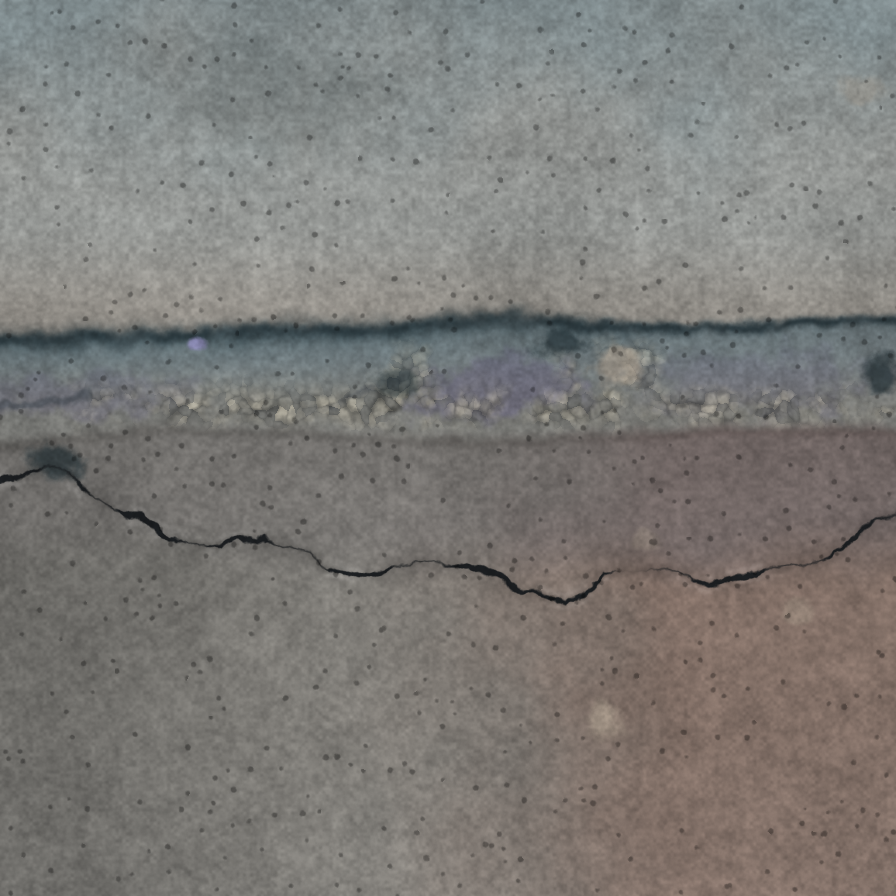
Write a Shadertoy shader that draws this texture.

```glsl
#define GRAIN 0.13
#define MOTTLE 0.17
#define PIT_DARKNESS 0.3
#define CRACK_WIDTH 0.0027
#define LEDGE_Y 0.634
#define BAND_BOTTOM 0.519
#define PEBBLE_SCALE 85.0
#define SHADOW vec3(0.13, 0.18, 0.20)
#define VIOLET vec3(0.43, 0.42, 0.49)

float hash(vec2 p) {
    return fract(sin(dot(p, vec2(127.1, 311.7))) * 43758.5);
}

float noise(vec2 p) {
    vec2 i = floor(p), f = fract(p);
    f = f * f * (3.0 - 2.0 * f);
    return mix(mix(hash(i), hash(i + vec2(1, 0)), f.x),
               mix(hash(i + vec2(0, 1)), hash(i + 1.0), f.x), f.y);
}

// Layered noise centred on zero
float fbm(vec2 p) {
    float sum = -0.48, amp = 0.5;
    for (int i = 0; i < 5; i++) {
        sum += amp * noise(p);
        p = mat2(1.6, 1.2, -1.2, 1.6) * p + 7.3;
        amp *= 0.5;
    }
    return sum;
}

// Soft ellipse with a ragged outline
float blob(vec2 p, float x, float y, float rx, float ry) {
    vec2 q = (p - vec2(x, y)) / vec2(rx, ry);
    return 1.0 - smoothstep(0.55, 1.2, length(q) + 1.3 * fbm(p * 45.0 + x * 30.0));
}

float bump(float x, float center, float width) {
    float d = (x - center) / width;
    return exp(-d * d);
}

float segment(vec2 p, vec2 a, vec2 b) {
    vec2 pa = p - a, ba = b - a;
    return length(pa - ba * clamp(dot(pa, ba) / dot(ba, ba), 0.0, 1.0));
}

float crackDistance(vec2 p) {
    vec2 path[18] = vec2[18](
        vec2(-.01, .462), vec2(.06, .477), vec2(.117, .443), vec2(.19, .401), vec2(.247, .393),
        vec2(.293, .402), vec2(.341, .385), vec2(.365, .366), vec2(.417, .362),
        vec2(.5, .374), vec2(.553, .359), vec2(.632, .323), vec2(.67, .359),
        vec2(.73, .364), vec2(.794, .349), vec2(.846, .366), vec2(.911, .372), vec2(1.01, .438));
    float d = 1.0;
    for (int i = 0; i < 17; i++) d = min(d, segment(p, path[i], path[i + 1]));
    return d;
}

// Distance to the nearest pebble centre and its random id
vec2 pebbles(vec2 p) {
    vec2 best = vec2(9, 0);
    for (int k = 0; k < 9; k++) {
        vec2 c = floor(p) + vec2(k % 3 - 1, k / 3 - 1);
        float d = length(c + vec2(hash(c), hash(c + 19.7)) - p);
        if (d < best.x) best = vec2(d, hash(c + 41.3));
    }
    return best;
}

void mainImage(out vec4 fragColor, in vec2 fragCoord) {
    vec2 p = fragCoord / iResolution.xy;
    float px = 1.0 / iResolution.y;
    float broad = fbm(p * 5.0), medium = fbm(p * 24.0 + 11.0), fine = fbm(p * 115.0 + 31.0);
    vec2 warp = vec2(fbm(p * 38.0 + 3.0), fbm(p * 38.0 + 57.0));
    vec2 q = p + 0.022 * warp;

    // Upper slab, cool at the top and warm beside the ledge
    vec3 upper = mix(vec3(.565, .55, .525), vec3(.575, .585, .575), smoothstep(.64, .76, p.y));
    upper = mix(upper, vec3(.485, .53, .54), smoothstep(.8, 1.02, p.y + 0.25 * broad));
    upper -= 0.05 * blob(p, .3, .89, .13, .07);

    // Lower slab, grey on the left and rusty on the right
    vec3 lower = mix(vec3(.425, .42, .405), vec3(.495, .485, .465), bump(p.x, .48, .28));
    float rust = smoothstep(.4, .8, p.x + 0.3 * broad + 0.15 * (0.3 - p.y));
    lower = mix(lower, vec3(.495, .425, .39), rust) + 0.025 * (1.0 - smoothstep(0.0, .25, p.y));
    vec3 shelf = mix(vec3(.445, .435, .425), vec3(.415, .385, .385), rust);
    lower = mix(lower, shelf, 0.75 * smoothstep(.35, .43, p.y + 0.1 * broad));

    // Gravelly band with violet patches and dark seams
    vec3 band = mix(vec3(.49, .49, .475), vec3(.46, .49, .5), smoothstep(.54, .61, p.y));
    float violet = blob(p, .55, .567, .1, .038) + 0.6 * blob(p, .1, .56, .14, .027)
                 + 0.5 * blob(p, .85, .57, .14, .04);
    band = mix(band, VIOLET, min(0.8 * violet, 1.0));
    float seam = min(segment(q, vec2(.36, .538), vec2(.45, .582)),
                     segment(q, vec2(-.01, .543), vec2(.1, .558)));
    band = mix(band, vec3(.27, .29, .32), 0.65 - 0.65 * smoothstep(.001, .008, seam));
    vec2 stone = pebbles(p * PEBBLE_SCALE + 2.0 * warp);
    float gravel = bump(p.y, .545, .024) + 0.8 * blob(p, .46, .57, .04, .045)
                 + 0.8 * blob(p, .69, .59, .08, .035);
    gravel *= smoothstep(-.12, .12, medium + 0.5 * broad);
    vec3 stoneColor = mix(vec3(.32, .32, .31), vec3(.66, .63, .56), stone.y);
    stoneColor *= 1.12 - 0.45 * smoothstep(.25, .75, stone.x);
    band = mix(band, stoneColor, min(0.65 * gravel, 0.8));

    // Join the three regions
    float ledge = LEDGE_Y + 0.013 * bump(p.x, .56, .07) - 0.01 * bump(p.x, 0.0, .25)
                + 0.012 * smoothstep(.78, 1.0, p.x) + 0.018 * warp.y;
    float bottom = BAND_BOTTOM - 0.012 * bump(p.x, 0.0, .12) + 0.006 * sin(p.x * 9.0) + 0.012 * warp.x;
    vec3 color = mix(lower, band, smoothstep(-.01, .01, p.y - bottom));
    color -= 0.055 * bump(p.y, bottom - 0.006, .006);
    color = mix(color, upper, smoothstep(-.005, .008, p.y - ledge));

    // Ledge shadow, its blue stain and dark hollows
    float depth = ledge - p.y, right = smoothstep(.5, .8, p.x);
    float stain = smoothstep(-.01, .012, depth) * exp(-max(depth, 0.0) * 32.0);
    color = mix(color, vec3(.29, .38, .41), stain * (0.72 - 0.3 * right));
    float shade = bump(depth, .002, .011 - .004 * right) * clamp(0.92 + 1.2 * medium, 0.0, 1.0);
    color = mix(color, SHADOW, 0.88 * shade);
    float hollow = blob(p, .63, .619, .035, .018) + blob(p, .985, .585, .022, .024)
                 + blob(p, .06, .483, .033, .023) + 0.7 * blob(p, .44, .573, .025, .017);
    color = mix(color, SHADOW, min(0.7 * hollow, 0.85));

    // Pale chips and one violet flake
    float pale = blob(p, .675, .195, .022, .028) + 0.6 * blob(p, .89, .315, .02, .016)
               + 0.5 * blob(p, .72, .396, .02, .014) + 0.5 * blob(p, .965, .9, .035, .018)
               + blob(p, .69, .59, .028, .025);
    color = mix(color, vec3(.64, .59, .53), 0.65 * min(pale, 1.0));
    color = mix(color, vec3(.5, .49, .65), 0.85 * blob(p, .22, .617, .012, .009));

    // Crack with varying opening and a chipped rim
    float d = crackDistance(q);
    float opening = 0.55 + 0.45 * sin(p.x * 47.0 + 1.0) + 2.0 * medium + bump(p.x, .17, .025);
    opening = clamp(opening + 0.6 * bump(p.x, .57, .07), 0.25, 1.4) * (1.0 - 0.85 * bump(p.x, .7, .027));
    float width = CRACK_WIDTH * opening;
    color += 0.07 * bump(d, .007, .004) * smoothstep(-.05, .15, medium);
    color *= 1.0 - 0.18 * exp(-d * 140.0);
    float gap = (1.0 - smoothstep(width - px, width + 1.5 * px, d)) * smoothstep(.05, .3, opening);
    color = mix(color, vec3(.1, .11, .12), gap * min(1.0, 0.45 + opening));

    // Mottling, grain and scattered pits
    color *= 1.0 + MOTTLE * (broad + medium) + GRAIN * (2.0 * fine + noise(p * 260.0) - 0.5);
    vec2 pit = pebbles(p * 70.0 + 5.0);
    color *= 1.0 - PIT_DARKNESS * step(.86, pit.y) * (1.0 - smoothstep(.08, .28, pit.x + 0.3 * fine));
    fragColor = vec4(clamp(color, 0.0, 1.0), 1.0);
}
```
